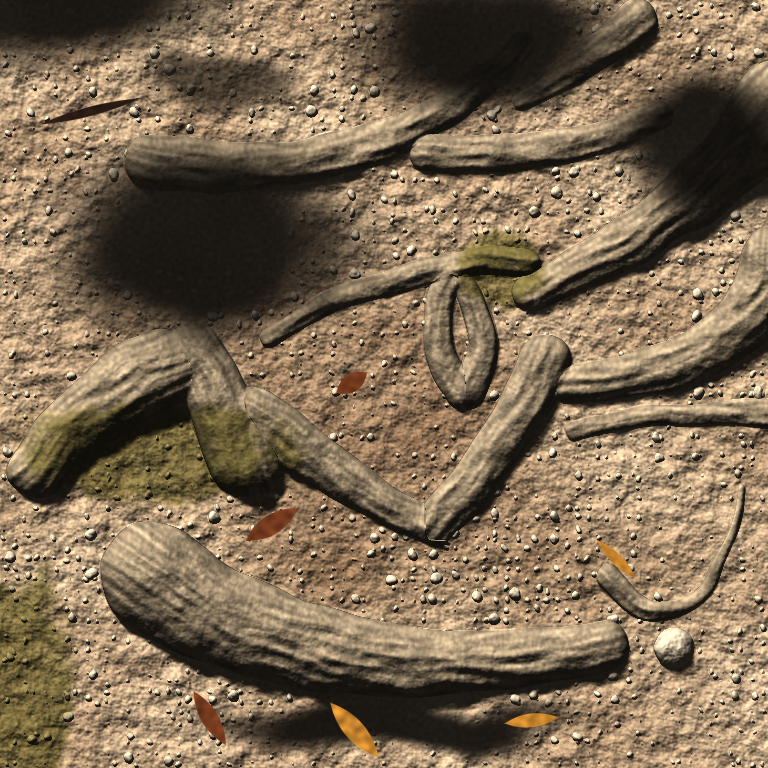
Reproduce this texture procedurally as a Shadertoy shader.

```glsl
// Sunlit mossy tree roots winding over gravelly soil in dappled shade
const vec3 SUN = vec3(-.44, .9, .79);
const vec3 RUST = vec3(.46, .23, .12), OCHRE = vec3(.78, .52, .18), TWIG = vec3(.17, .11, .08);

vec2 hash2(vec2 cell) {
  vec3 q = fract(cell.xyx * vec3(.1031, .103, .0973));
  q += dot(q, q.yzx + 33.33);
  return fract((q.xx + q.yz) * q.zy);
}
float corner(vec2 cell, vec2 offset) { return dot(hash2(cell) * 2. - 1., offset); }
// Gradient noise
float noise(vec2 p) {
  vec2 i = floor(p), f = fract(p), u = f * f * (3. - 2. * f), e = vec2(1, 0);
  return mix(mix(corner(i, f), corner(i + e, f - e), u.x),
    mix(corner(i + e.yx, f - e.yx), corner(i + 1., f - 1.), u.x), u.y);
}
float fbm(vec2 p) {
  float sum = 0., gain = 1.;
  for (int i = 0; i < 4; i++, gain *= .5, p = p.yx * 2.1 + 5.3) sum += gain * noise(p);
  return sum;
}
vec2 wobble(vec2 p, float scale) { return vec2(noise(p * scale), noise(p.yx * scale + 7.)); }
// Soft ellipse: centre in xy, radii in zw
float blob(vec2 p, vec4 e) { return 1. - smoothstep(.5, 1.2, length((p - e.xy) / e.zw)); }
float dome(vec2 d, float r) { return sqrt(max(r * r - dot(d, d), 0.)); }

// Tapered curve a, b, tip; field holds height, along, across
void root(inout vec3 field, vec2 p, vec4 ab, vec4 tip) {
  vec2 a = ab.xy, b = ab.zw, c = tip.xy, d = p - a, way = c - a;
  float t = 0.;
  for (int i = 0; i < 4; i++) {
    t = clamp(t + dot(d, way) / dot(way, way), 0., 1.);
    way = 2. * mix(b - a, c - b, t);
    d = p - mix(mix(a, b, t), mix(b, c, t), t);
  }
  float r = mix(tip.z, tip.w, t), h = min(r - length(d), 0.) + .9 * dome(d, r);
  if (h > field.x) field.yz = vec2(t * length(c - a), dot(d, vec2(-way.y, way.x)) / length(way));
  float join = max(.012 - abs(h - field.x), 0.);
  field.x = max(field.x, h) + join * join * 20.;
}
vec3 rootField(vec2 p) {
  p += .011 * wobble(p, 15.);
  vec3 f = vec3(-1, 0, 0);
  // Upper and right-hand roots
  root(f, p, vec4(.2, .79, .5, .75), vec4(.68, .94, .036, .016));
  root(f, p, vec4(.56, .8, .73, .79), vec4(.86, .85, .026, .018));
  root(f, p, vec4(.68, .87, .75, .91), vec4(.83, .97, .012, .03));
  root(f, p, vec4(1.02, .87, .9, .71), vec4(.69, .62, .055, .024));
  root(f, p, vec4(1.01, .66, .98, .52), vec4(.74, .5, .047, .024));
  root(f, p, vec4(1.01, .46, .88, .47), vec4(.75, .44, .018, .012));
  root(f, p, vec4(.79, .25, .91, .12), vec4(.97, .37, .017, .004));
  // Knot and forked arms
  root(f, p, vec4(.35, .56, .5, .66), vec4(.68, .66, .012, .02));
  root(f, p, vec4(.58, .63, .55, .56), vec4(.6, .49, .018, .022));
  root(f, p, vec4(.6, .63, .65, .57), vec4(.61, .49, .016, .022));
  root(f, p, vec4(.71, .53, .67, .43), vec4(.57, .32, .034, .027));
  root(f, p, vec4(.33, .46, .45, .37), vec4(.57, .31, .04, .02));
  // Left stump and heavy lower root
  root(f, p, vec4(.21, .52, .12, .48), vec4(.05, .39, .055, .04));
  root(f, p, vec4(.25, .54, .29, .48), vec4(.32, .4, .04, .05));
  root(f, p, vec4(.2, .25, .42, .09), vec4(.79, .16, .07, .033));
  return f;
}
float pebbleLayer(vec2 p, float cells, float density) {
  vec2 g = p * cells, rnd = hash2(floor(g) + cells);
  float r = .36 * smoothstep(1. - density, 1.2, fract(rnd.x * 17. + rnd.y));
  return dome(fract(g) - .35 - .3 * rnd, r) / cells;
}
float pebbles(vec2 p) {
  float density = .55 + .5 * noise(p * 5.) + .4 * blob(p, vec4(.63, .27, .2, .1));
  p += .006 * wobble(p, 50.);
  float h = max(pebbleLayer(p, 38., density * .8), pebbleLayer(p.yx, 75., density));
  return max(h, dome(p - vec2(.878, .157), .026));
}
float terrain(vec2 p) {
  vec3 f = rootField(p);
  float grit = .008 * fbm(p * 30.);
  return max(grit + pebbles(p), f.x + .007 * noise(f.yz * vec2(18, 80)) + .6 * grit);
}
// Marches from the ground towards the sun
float sunlight(vec2 p, float h) {
  float block = 0.;
  for (float s = .03; s < .3; s += .03)
    block = max(block, terrain(p + SUN.xy * s * s * 1.2) - h - s * s * 1.2 * SUN.z);
  return 1. - smoothstep(0., .01, block);
}
float treeShade(vec2 p) {
  p += .05 * wobble(p, 7.) + .01 * wobble(p, 25.);
  return min(1., blob(p, vec4(.07, 1, .24, .1)) + blob(p, vec4(.63, .95, .18, .1))
    + blob(p, vec4(.27, .68, .21, .14)) + .7 * blob(p, vec4(.3, .89, .1, .04))
    + blob(p, vec4(.92, .81, .13, .1)) + blob(p, vec4(.5, .06, .25, .04)));
}
void leaf(inout vec3 col, vec2 p, vec4 ends, float width, vec3 tint) {
  vec2 axis = ends.zw - ends.xy, d = p - ends.xy;
  float t = clamp(dot(d, axis) / dot(axis, axis), 0., 1.);
  float edge = length(d - axis * t) - width * 4. * t * (1. - t);
  col = mix(col, tint * (1. + .5 * noise(p * 90.)), 1. - smoothstep(-.001, .001, edge));
}
void mainImage(out vec4 fragColor, in vec2 fragCoord) {
  vec2 p = fragCoord / iResolution.xy, e = vec2(.002, 0);
  // Soil, stones, bark and moss
  float pale = .65 + .5 * fbm(p * 6.) - .4 * blob(p, vec4(.5, .42, .25, .25));
  vec3 albedo = mix(vec3(.53, .41, .3), vec3(.83, .72, .58), clamp(pale, 0., 1.));
  albedo = mix(albedo, vec3(.78, .71, .6), smoothstep(0., .004, pebbles(p)));
  vec3 f = rootField(p), bark = vec3(.56, .49, .39) * (1. + .5 * noise(f.yz * vec2(30, 150)));
  albedo = mix(albedo, bark, smoothstep(-.002, .004, f.x));
  float moss = blob(p, vec4(.2, .41, .22, .08)) + blob(p, vec4(.65, .65, .07, .06))
    + blob(p, vec4(.03, .1, .08, .18)) + .6 * fbm(p * 25.);
  albedo = mix(albedo, vec3(.37, .33, .15), .75 * smoothstep(.3, .9, moss));
  // Relief lighting
  float h = terrain(p), grain = 1. + .3 * noise(p * 170.);
  vec3 normal = normalize(vec3(h - terrain(p + e), h - terrain(p + e.yx), e.x));
  float lit = max(dot(normal, normalize(SUN)), 0.) * sunlight(p, h) * (1. - treeShade(p));
  vec3 col = albedo * grain * (.15 + 1.35 * lit);
  // Fallen leaves and a dry stick
  leaf(col, p, vec4(.32, .296, .388, .338), .013, RUST);
  leaf(col, p, vec4(.252, .1, .294, .03), .011, RUST);
  leaf(col, p, vec4(.438, .488, .478, .515), .012, RUST);
  leaf(col, p, vec4(.43, .085, .493, .014), .013, OCHRE);
  leaf(col, p, vec4(.657, .058, .727, .066), .009, OCHRE);
  leaf(col, p, vec4(.777, .297, .828, .247), .007, OCHRE);
  leaf(col, p, vec4(.052, .838, .183, .872), .006, TWIG);
  fragColor = vec4(clamp(col, 0., 1.), 1);
}
```
